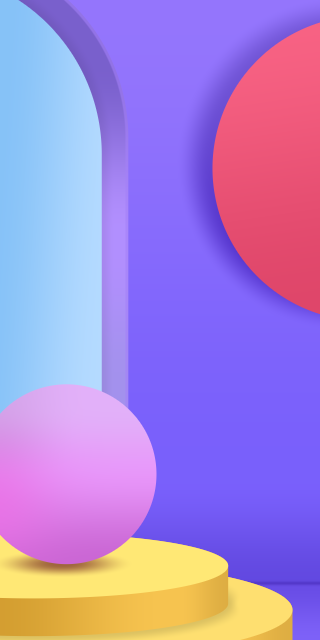
Give the GLSL for this background, as a WebGL 2 fragment shader.

```glsl
#version 300 es
precision highp float;
// Still life of a sphere on a stepped yellow podium, before a violet wall with an arch and a red disc.

#define FLOOR_Y 0.177
#define BALL vec3(0.208, 0.518, 0.281)
#define DISC vec3(1.141, 1.474, 0.477)
#define DISC_SHADOW vec3(1.075, 1.490, 0.490)
#define ARCH_INNER vec3(-0.258, 1.518, 0.576)
#define ARCH_OUTER vec3(-0.185, 1.570, 0.586)
#define STEP_HEIGHT 0.118

uniform vec2 u_resolution;
out vec4 fragColor;

float pixel; // size of one pixel in canvas widths

float fill(float d) { return clamp(0.5 - d / pixel, 0.0, 1.0); }

float circle(vec2 p, vec3 c) { return length(p - c.xy) - c.z; }

// Quarter circle continued downward by a straight jamb
float arch(vec2 p, vec3 c) {
    vec2 q = p - c.xy;
    return length(vec2(q.x, max(q.y, 0.0))) - c.z;
}

float ellipse(vec2 q, vec2 r) {
    float k = length(q / r);
    return k * (k - 1.0) / max(length(q / (r * r)), 1e-4);
}

vec3 wallAndFloor(vec2 p) {
    vec3 wall = mix(vec3(0.475, 0.375, 0.985), vec3(0.580, 0.460, 0.990), smoothstep(0.5, 2.0, p.y));
    wall = mix(vec3(0.385, 0.285, 0.880), wall, smoothstep(FLOOR_Y, 0.50, p.y));
    vec3 ground = mix(vec3(0.490, 0.380, 0.970), vec3(0.410, 0.300, 0.900), smoothstep(0.0, FLOOR_Y, p.y));
    vec3 col = mix(ground, wall, fill(FLOOR_Y - p.y));
    float crease = exp(-pow((p.y - FLOOR_Y) / 0.006, 2.0));
    return mix(col, vec3(0.290, 0.180, 0.740), 0.65 * crease);
}

vec3 addDisc(vec3 col, vec2 p) {
    float shade = 1.0 - smoothstep(-0.075, 0.035, circle(p, DISC_SHADOW));
    vec3 shadowTint = mix(vec3(0.310, 0.180, 0.780), vec3(0.430, 0.320, 0.820), smoothstep(1.15, 1.85, p.y));
    col = mix(col, shadowTint, 0.9 * shade);
    vec3 red = mix(vec3(0.875, 0.275, 0.415), vec3(0.970, 0.385, 0.515), smoothstep(1.0, 1.95, p.y - 0.15 * (p.x - 0.8)));
    return mix(col, red, fill(circle(p, DISC)));
}

vec3 addArch(vec3 col, vec2 p) {
    float outer = arch(p, ARCH_OUTER);
    float inner = arch(p, ARCH_INNER);
    // The reveal is dark overhead and brightest halfway down
    vec3 reveal = mix(vec3(0.640, 0.570, 0.930), vec3(0.695, 0.560, 0.995), smoothstep(0.80, 1.22, p.y));
    reveal = mix(reveal, vec3(0.475, 0.375, 0.800), smoothstep(1.28, 1.80, p.y));
    reveal *= 1.0 - 0.06 * smoothstep(0.04, 0.0, inner);
    vec3 rim = mix(reveal, vec3(0.640, 0.500, 0.970), 0.6);
    reveal = mix(reveal, rim, smoothstep(-0.012, -0.006, outer));
    col = mix(col, reveal, fill(outer));
    vec3 sky = mix(vec3(0.525, 0.760, 0.970), vec3(0.705, 0.855, 1.000), smoothstep(-0.03, 0.34, p.x - 0.07 * (p.y - 1.2)));
    return mix(col, sky, fill(inner));
}

// Upright cylinder: an elliptical top and the same ellipse swept down
vec3 addStep(vec3 col, vec2 p, vec2 center, vec2 radii, vec3 topColor) {
    vec2 q = p - center;
    float top = ellipse(q, radii);
    float body = ellipse(vec2(q.x, q.y + clamp(-q.y, 0.0, STEP_HEIGHT)), radii);
    float u = q.x / radii.x;
    vec3 side = mix(vec3(0.830, 0.620, 0.190), vec3(0.965, 0.765, 0.310), smoothstep(-0.2, 0.68, u));
    side = mix(side, vec3(0.870, 0.680, 0.260), smoothstep(0.75, 1.0, u));
    col = mix(col, side, fill(body));
    return mix(col, topColor, fill(top));
}

vec3 addBall(vec3 col, vec2 p) {
    vec2 n = (p - BALL.xy) / BALL.z;
    vec3 ball = mix(vec3(0.910, 0.590, 0.980), vec3(0.885, 0.690, 0.975), smoothstep(-0.1, 0.75, n.y));
    ball = mix(ball, vec3(0.790, 0.400, 0.830), smoothstep(0.1, -1.0, n.y));
    float glow = exp(-2.2 * dot(n - vec2(-0.85, -0.35), n - vec2(-0.85, -0.35)));
    ball = mix(ball, vec3(0.920, 0.440, 0.900), 0.8 * glow);
    ball *= 1.0 - 0.06 * smoothstep(0.2, -0.8, n.x) * smoothstep(-0.2, 0.5, n.y);
    return mix(col, ball, fill(circle(p, BALL)));
}

void main() {
    pixel = 1.0 / u_resolution.x;
    vec2 p = gl_FragCoord.xy * pixel;

    vec3 col = wallAndFloor(p);
    col = addDisc(col, p);
    col = addArch(col, p);

    // Podium, lower step first, with a soft contact shade below the upper one
    col = addStep(col, p, vec2(0.104, 0.094), vec2(0.810, 0.156), vec3(0.995, 0.875, 0.440));
    vec2 upperCenter = vec2(0.104, 0.232);
    vec2 upperRadii = vec2(0.609, 0.102);
    float contact = ellipse(p - upperCenter + vec2(0.0, STEP_HEIGHT), upperRadii);
    col *= 1.0 - 0.13 * smoothstep(0.035, 0.0, contact);
    col = addStep(col, p, upperCenter, upperRadii, vec3(1.000, 0.910, 0.460));

    // Shadow beneath the ball
    float spread = length((p - vec2(0.195, 0.238)) / vec2(0.225, 0.044));
    col = mix(col, vec3(0.560, 0.310, 0.200), 0.85 * smoothstep(1.0, 0.1, spread));
    col = addBall(col, p);

    fragColor = vec4(col, 1.0);
}
```
